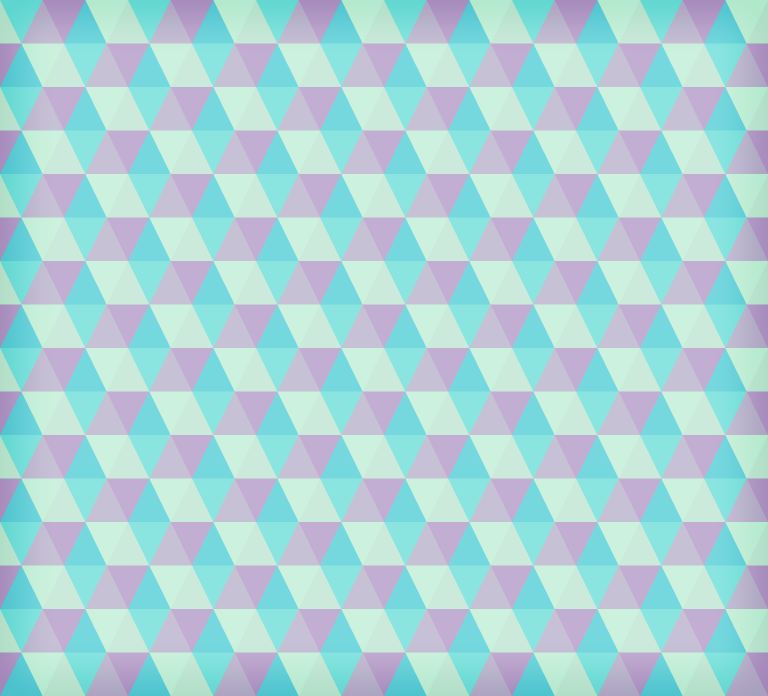
A WebGL 1 fragment shader for this pattern:

```glsl
precision highp float;

// A pastel mosaic of triangles in lilac, aqua and mint, six repeats across
// and sixteen rows down, each row shifted by half a repeat. Two skewed floors
// number the triangles; a soft-light vignette deepens the canvas border.

uniform vec2 u_resolution;

const float TRIANGLES_ACROSS = 18.0; // three triangle bases per repeat
const float ROWS = 16.0;
const float COLOURS = 6.0;
const int SAMPLES = 4;               // antialiasing grid, per axis

const vec3 LILAC_DEEP = vec3(0.765, 0.682, 0.827);
const vec3 LILAC_PALE = vec3(0.780, 0.757, 0.840);
const vec3 AQUA_DEEP  = vec3(0.463, 0.847, 0.875);
const vec3 AQUA_PALE  = vec3(0.541, 0.898, 0.882);
const vec3 MINT_PALE  = vec3(0.800, 0.945, 0.870);
const vec3 MINT_GREY  = vec3(0.797, 0.918, 0.858);

// Colours in order along a row, alternating down and up triangles.
vec3 triangleColour(float index) {
    if (index < 0.5) return LILAC_DEEP;
    if (index < 1.5) return AQUA_DEEP;
    if (index < 2.5) return MINT_PALE;
    if (index < 3.5) return MINT_GREY;
    if (index < 4.5) return AQUA_PALE;
    return LILAC_PALE;
}

// Position within its row of triangles, counted 0 to 5 per repeat.
float triangleIndex(vec2 cell) {
    float row = floor(cell.y);
    float lean = 0.5 * (cell.y - row);
    float x = cell.x - 1.0 - 1.5 * mod(row, 2.0);
    return mod(floor(x - lean) + floor(x + lean) + 0.5, COLOURS) - 0.5;
}

vec3 mosaic(vec2 uv) {
    vec2 cell = vec2(uv.x * TRIANGLES_ACROSS, (1.0 - uv.y) * ROWS);
    return triangleColour(triangleIndex(cell));
}

// Average of a regular grid of samples inside one pixel.
vec3 smoothMosaic(vec2 pixel, vec2 resolution) {
    vec3 sum = vec3(0.0);
    for (int j = 0; j < SAMPLES; j++) {
        for (int i = 0; i < SAMPLES; i++) {
            vec2 offset = (vec2(float(i), float(j)) + 0.5) / float(SAMPLES) - 0.5;
            sum += mosaic((pixel + offset) / resolution);
        }
    }
    return sum / float(SAMPLES * SAMPLES);
}

float roundedBox(vec2 p, vec2 halfSize, float radius) {
    vec2 q = abs(p) - halfSize + radius;
    return length(max(q, 0.0)) + min(max(q.x, q.y), 0.0) - radius;
}

// Shade strength, measured inward from the border in canvas widths.
float borderShade(vec2 uv, float aspect) {
    vec2 size = vec2(1.0, aspect);
    float depth = -roundedBox((uv - 0.5) * size, 0.5 * size, 0.07);
    return 0.7 * (1.0 - smoothstep(-0.02, 0.075, depth));
}

// Soft light with black: darkens midtones and raises saturation.
vec3 deepen(vec3 colour, float amount) {
    return colour - amount * colour * (1.0 - colour);
}

void main() {
    vec2 uv = gl_FragCoord.xy / u_resolution;
    vec3 colour = smoothMosaic(gl_FragCoord.xy, u_resolution);
    float shade = borderShade(uv, u_resolution.y / u_resolution.x);
    gl_FragColor = vec4(deepen(colour, shade), 1.0);
}
```
